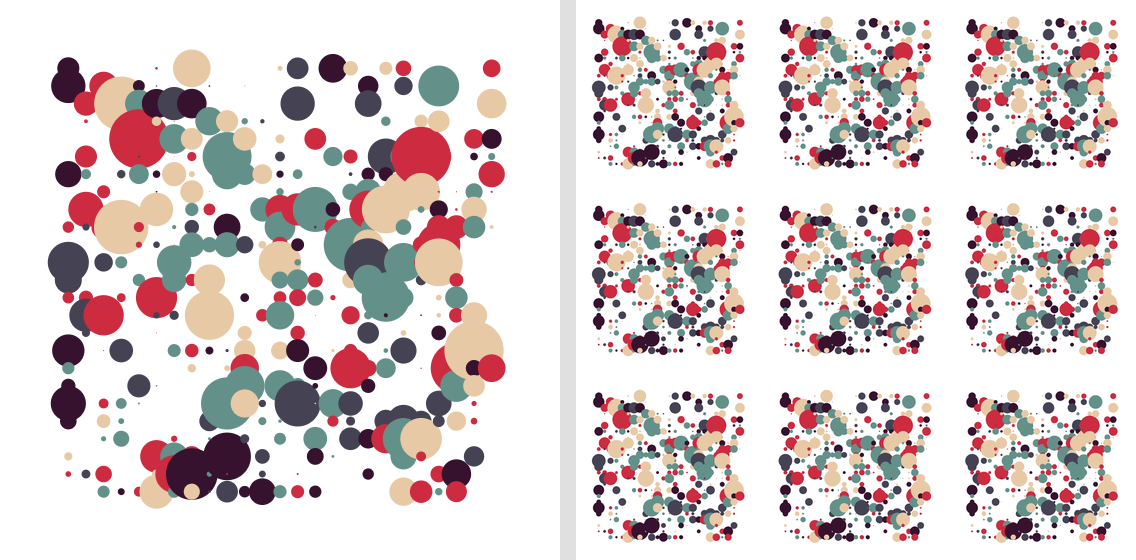
Left: one tile. Right: repeated 3 by 3.
Write a WebGL 1 fragment shader that draws this pattern.

```glsl
precision highp float;
// Random coloured discs on a 25 by 25 grid, overlapping, inside a wide white margin.

uniform vec2 u_resolution;

const float SPACING = 0.0315;  // distance between grid points, in canvas units
const float LAST = 24.0;       // index of the last grid point on each axis

float hash(vec2 p, float salt) {
  return fract(sin(dot(p, vec2(127.1, 311.7)) + salt * 74.7) * 43758.5453);
}

// Radius in grid units: half of a normal distribution, limited to the search range.
float discRadius(vec2 cell) {
  float spread = sqrt(-2.0 * log(max(hash(cell, 1.0), 0.0001)));
  float wave = abs(cos(6.28319 * hash(cell, 2.0)));
  return min(0.65 * spread * wave, 1.68);
}

vec3 discColour(float pick) {
  vec3 teal = vec3(0.39, 0.57, 0.54);
  vec3 red = vec3(0.80, 0.17, 0.25);
  vec3 sand = vec3(0.91, 0.79, 0.65);
  vec3 plum = vec3(0.21, 0.07, 0.18);
  vec3 slate = vec3(0.27, 0.26, 0.33);
  if (pick < 0.27) return teal;
  if (pick < 0.51) return red;
  if (pick < 0.69) return sand;
  if (pick < 0.845) return plum;
  return slate;
}

void main() {
  // The margin is wider than any disc reaches, so opposite edges always join in white.
  vec2 uv = fract(gl_FragCoord.xy / u_resolution);
  vec2 grid = (uv - 0.5) / SPACING + 0.5 * LAST;
  float pixel = 1.0 / (SPACING * min(u_resolution.x, u_resolution.y));
  vec2 nearest = floor(grid + 0.5);
  vec3 colour = vec3(1.0);

  // Paint column by column from the left, each column from the top down.
  for (int i = -2; i <= 2; i++) {
    for (int j = 2; j >= -2; j--) {
      vec2 cell = nearest + vec2(float(i), float(j));
      bool inside = all(greaterThanEqual(cell, vec2(0.0))) && all(lessThanEqual(cell, vec2(LAST)));
      if (inside && hash(cell, 3.0) < 0.5) {
        float gap = discRadius(cell) - distance(grid, cell);
        float cover = clamp(gap / pixel + 0.5, 0.0, 1.0);
        colour = mix(colour, discColour(hash(cell, 4.0)), cover);
      }
    }
  }
  gl_FragColor = vec4(colour, 1.0);
}
```
